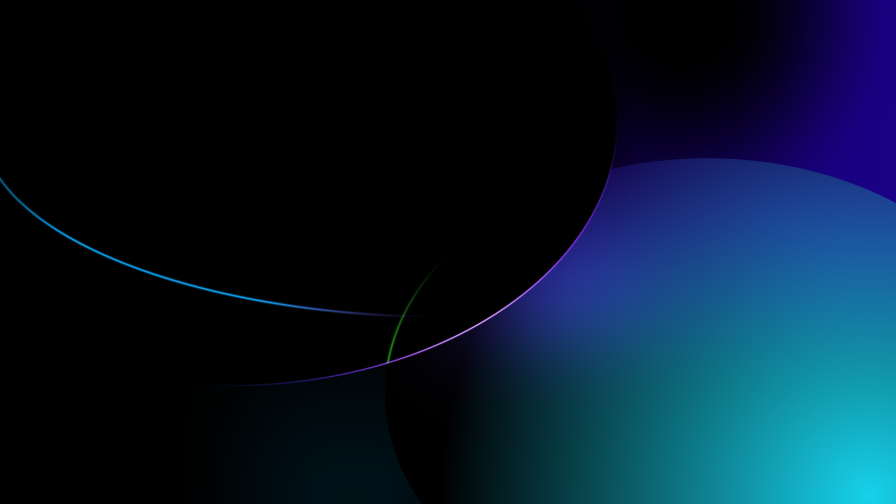
This background is drawn by a Shadertoy shader. Its source:

```glsl
// Dark overlapping ellipses with thin neon rims over cyan and violet glows.

#define DISC_CENTER vec2(0.458, 0.757)
#define DISC_RADII vec2(0.766, 0.522)
#define ORB_CENTER vec2(1.403, 0.218)
#define ORB_RADII vec2(0.639, 0.468)
#define ARC_CENTER vec2(0.891, 0.748)
#define ARC_RADII vec2(0.926, 0.377)
#define LIGHT_POS vec2(1.725, 0.016)
#define LIGHT_REACH 0.85
#define LINE_WIDTH 0.0024

// Approximate signed distance to an axis-aligned ellipse
float ellipse(vec2 p, vec2 center, vec2 radii) {
    vec2 q = (p - center) / radii;
    float k = length(q);
    return (k - 1.0) * (k + 1e-5) / (length(q / radii) + 1e-5);
}

float fill(float d, float pixel) {
    return 1.0 - smoothstep(-0.7 * pixel, 0.7 * pixel, d);
}

float stroke(float d, float width, float pixel) {
    float x = d / max(width, 0.6 * pixel);
    return exp(-x * x);
}

float glow(vec2 p, vec2 center, vec2 size) {
    vec2 q = (p - center) / size;
    return exp(-dot(q, q));
}

// Violet corner around a dark hollow, with a faint teal haze at the lower left
vec3 backdrop(vec2 p) {
    float hollow = smoothstep(0.08, 0.46, distance(p, vec2(1.354, 0.977)));
    float side = smoothstep(1.12, 1.30, p.x) * mix(0.65, 1.0, smoothstep(1.25, 1.75, p.x));
    vec3 violet = vec3(0.10, 0.005, 0.52) * hollow * side;
    float haze = smoothstep(0.33, 0.66, p.x) * (1.0 - smoothstep(0.02, 0.40, p.y));
    haze *= 1.0 - smoothstep(0.75, 1.0, p.x);
    return violet + vec3(0.0, 0.065, 0.095) * haze;
}

// Cyan light falling off into blue, with a violet bloom near the rim
vec3 orbLight(vec2 p) {
    float light = max(1.0 - distance(p, LIGHT_POS) / LIGHT_REACH, 0.0);
    vec3 color = vec3(0.09, 0.82, 0.92) * light;
    float upper = smoothstep(0.20, 0.62, p.y) * smoothstep(0.80, 1.15, p.x);
    color += vec3(0.08, 0.01, 0.29) * upper;
    color += vec3(0.09, 0.07, 0.27) * glow(p, vec2(1.09, 0.42), vec2(0.21, 0.15));
    return color;
}

void mainImage(out vec4 fragColor, in vec2 fragCoord) {
    vec2 p = fragCoord / iResolution.y;
    float pixel = 1.0 / iResolution.y;

    float disc = ellipse(p, DISC_CENTER, DISC_RADII);
    float orb = ellipse(p, ORB_CENTER, ORB_RADII);
    float arc = ellipse(p, ARC_CENTER, ARC_RADII);
    float inDisc = fill(disc, pixel);

    // Layers: backdrop, lit orb, black disc
    vec3 color = mix(backdrop(p), orbLight(p), fill(orb, pixel));
    color *= 1.0 - inDisc;

    // Disc rim: blue to violet with a pale highlight
    float rimFade = smoothstep(0.35, 0.90, p.x) * (1.0 - smoothstep(0.45, 0.78, p.y));
    vec3 rimColor = mix(vec3(0.22, 0.20, 0.80), vec3(0.48, 0.16, 0.92), smoothstep(0.55, 0.78, p.x));
    rimColor += vec3(0.38, 0.45, 0.10) * glow(p, vec2(0.95, 0.35), vec2(0.16));
    color = mix(color, rimColor, stroke(disc, 0.7 * LINE_WIDTH, pixel) * rimFade);

    // Green orb outline, seen only through the disc
    float greenFade = (1.0 - smoothstep(0.28, 0.51, p.y)) * step(p.x, ORB_CENTER.x) * inDisc;
    color += vec3(0.13, 0.52, 0.08) * stroke(orb, LINE_WIDTH, pixel) * greenFade;

    // Long blue arc, turning violet as it fades out
    float arcFade = (1.0 - smoothstep(0.50, 0.88, p.x)) * step(p.y, ARC_CENTER.y);
    arcFade *= mix(0.6, 1.0, smoothstep(0.0, 0.15, p.x));
    vec3 arcColor = mix(vec3(0.04, 0.62, 0.92), vec3(0.36, 0.34, 0.85), smoothstep(0.48, 0.75, p.x));
    color += arcColor * stroke(arc, LINE_WIDTH, pixel) * arcFade;

    fragColor = vec4(clamp(color, 0.0, 1.0), 1.0);
}
```
